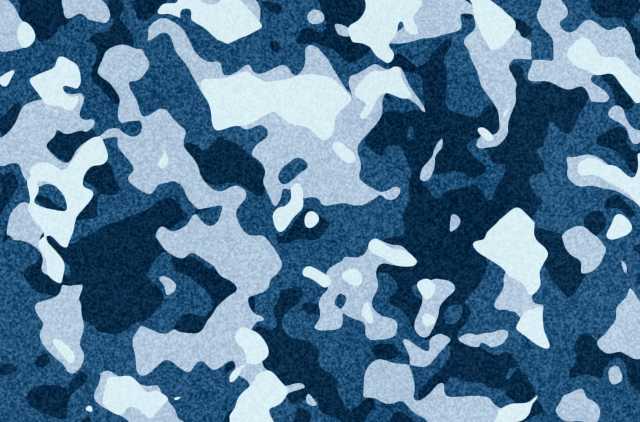
Reproduce this texture procedurally as a WebGL 2 fragment shader.

```glsl
#version 300 es
precision highp float;
// Blue camouflage cloth: lobed patches of navy, pale grey-blue and white over
// a mid blue ground. Each patch layer is a thresholded sum of scattered round
// bumps at two scales, bent by layered sines; a fine one gives the weave grain.
uniform vec2 u_resolution;
out vec4 fragColor;

vec3 hash3(vec2 cell, float seed) {
  vec3 h = fract(vec3(cell.xyx + seed * 7.31) * vec3(0.1031, 0.1030, 0.0973));
  h += dot(h, h.yxz + 33.33);
  return fract((h.xxy + h.yzz) * h.zyx);
}

// Cellular bump noise: signed round bumps, one per cell, scaled to unit variance
float bumps(vec2 p, float seed) {
  vec2 cell = floor(p);
  float sum = 0.0;
  for (int y = -1; y <= 1; y++) {
    for (int x = -1; x <= 1; x++) {
      vec2 c = cell + vec2(x, y);
      vec3 h = hash3(c + 50.0, seed);
      vec2 d = p - c - 0.25 - 0.5 * h.xy;
      float k = max(0.0, 1.0 - dot(d, d) / 1.5625);
      sum += (2.0 * h.z - 1.0) * k * k * k;
    }
  }
  return sum / 0.483;
}

// Large bumps set the patches, small rotated ones lobe their outlines
float patches(vec2 p, float scale, float lobes, float seed) {
  vec2 q = mat2(0.8, 0.6, -0.6, 0.8) * p;
  float f = bumps(p * scale, seed) + lobes * bumps(q * scale * 2.3, seed + 3.0);
  return f / sqrt(1.0 + lobes * lobes);
}

// Antialiased coverage of the area where the field exceeds a level
float cover(float field, float level) {
  float w = max(fwidth(field), 0.0001);
  return smoothstep(-0.7 * w, 0.7 * w, field - level);
}

void main() {
  vec2 p = gl_FragCoord.xy / u_resolution.y;

  // Bend the plane so that outlines wander
  vec2 q = p + 0.009 * sin(p.yx * vec2(31.0, 37.0) + vec2(0.6, 2.1));
  q += 0.004 * sin(q.yx * vec2(83.0, 75.0) + vec2(4.0, 1.3));

  // Pale patches are joined by narrow branches along the zero line of a vein field
  float vein = bumps(mat2(0.6, 0.8, -0.8, 0.6) * q * 8.0 + 4.0, 53.0);
  float pale = 0.8 * patches(mat2(0.87, -0.5, 0.5, 0.87) * q + 1.0, 10.5, 0.6, 1.0)
             + 0.85 - sqrt(vein * vein + 0.02);

  // Navy avoids the pale patches, white tends to join them
  float navy = 0.92 * patches(q + 2.0, 9.5, 0.6, 11.0) - 0.4 * pale;
  float white = 0.87 * patches(mat2(0.7, 0.71, -0.71, 0.7) * q + 3.0, 9.0, 0.55, 23.0)
              + 0.5 * pale;

  // Weave grain and soft, broad wear
  float grain = bumps(mat2(0.8, 0.6, -0.6, 0.8) * p * 240.0, 31.0);
  float wear = bumps(p * 5.0, 41.0);
  float tone = grain + 0.25 * wear;

  // Stack the dyes, each with its own strength of grain
  vec3 color = vec3(0.122, 0.31, 0.462) + vec3(0.045, 0.047, 0.051) * tone;
  vec3 navyDye = vec3(0.03, 0.16, 0.27) + vec3(0.02, 0.028, 0.032) * tone;
  vec3 paleDye = vec3(0.69, 0.78, 0.865) + vec3(0.032, 0.03, 0.022) * tone;
  vec3 whiteDye = vec3(0.85, 0.93, 0.96) + 0.011 * tone;
  color = mix(color, navyDye, cover(navy, 0.56));
  color = mix(color, paleDye, cover(pale, 0.46));
  color = mix(color, whiteDye, cover(white, 1.1));

  fragColor = vec4(clamp(color, 0.0, 1.0), 1.0);
}
```
